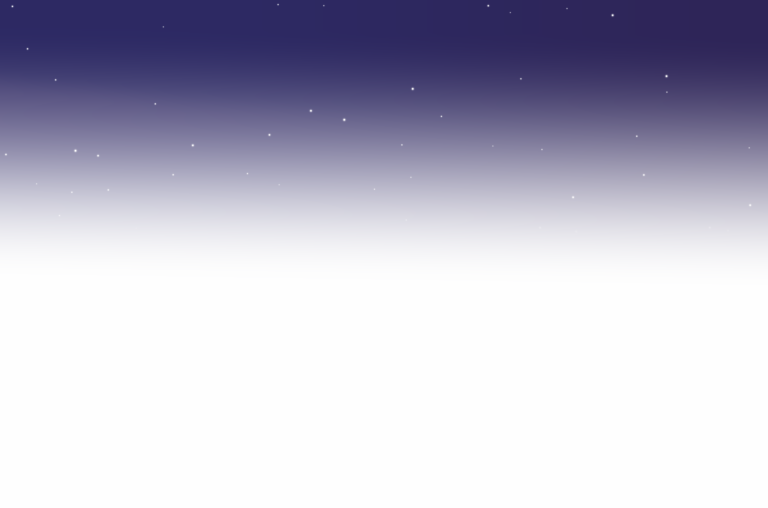
Write a Shadertoy shader that draws this background.

```glsl
// A twilight sky: deep indigo at the top melting into plain white below.
// A smooth vertical fade is tinted by a slanted mauve haze on the left,
// and small stars are scattered through a hashed grid of cells.

#define FADE_START 0.06
#define FADE_END 0.56
#define SIDE_TILT 0.022
#define HAZE_AMOUNT 0.06
#define HAZE_SLOPE 0.16
#define STAR_CELL 0.083
#define STAR_DENSITY 0.42
#define STAR_RADIUS 0.0019
#define STAR_LIMIT 0.47

const vec3 INDIGO_LEFT = vec3(0.175, 0.162, 0.390);
const vec3 INDIGO_RIGHT = vec3(0.180, 0.145, 0.345);
const vec3 MAUVE = vec3(0.52, 0.43, 0.58);
const vec3 PAPER = vec3(0.995);

vec2 hash2(vec2 p) {
    vec3 q = fract(vec3(p.xyx) * vec3(0.1031, 0.1030, 0.0973));
    q += dot(q, q.yzx + 33.33);
    return fract((q.xx + q.yz) * q.zy);
}

// Gradient noise, roughly -0.7 to 0.7
float gradientNoise(vec2 p) {
    vec2 cell = floor(p), f = fract(p);
    vec2 blend = f * f * f * (f * (f * 6.0 - 15.0) + 10.0);
    vec4 corner;
    for (int i = 0; i < 4; i++) {
        vec2 offset = vec2(i & 1, i >> 1);
        vec2 slope = hash2(cell + offset + 71.0) * 2.0 - 1.0;
        corner[i] = dot(slope, f - offset);
    }
    vec2 rows = mix(corner.xz, corner.yw, blend.x);
    return mix(rows.x, rows.y, blend.y);
}

// Sky colour; depth runs from 0 at the top to 1 at the bottom
vec3 skyColor(float x, float depth) {
    vec3 indigo = mix(INDIGO_LEFT, INDIGO_RIGHT, smoothstep(0.2, 1.0, x));
    float tilted = depth + SIDE_TILT * (0.5 - x);
    vec3 sky = mix(indigo, PAPER, smoothstep(FADE_START, FADE_END, tilted));

    // Haze with a soft, slanted upper edge
    float edge = 0.165 + HAZE_SLOPE * x + 0.012 * gradientNoise(vec2(x * 7.0, depth * 12.0));
    float haze = smoothstep(-0.03, 0.02, depth - edge);
    haze *= (1.0 - smoothstep(0.20, 0.40, depth)) * (1.0 - smoothstep(0.1, 0.8, x));
    return mix(sky, MAUVE, haze * HAZE_AMOUNT * 2.0);
}

// One possible star per cell, kept clear of the cell borders
float starLight(vec2 p, float pixel) {
    vec2 cell = floor(p / STAR_CELL);
    vec2 chance = hash2(cell + 19.0);
    vec2 center = (cell + mix(vec2(0.1), vec2(0.9), hash2(cell + 137.0))) * STAR_CELL;
    float brightness = mix(0.35, 1.0, chance.y);
    float radius = max(STAR_RADIUS * mix(0.8, 1.3, chance.y * chance.y), 0.6 * pixel);
    float d = length(p - center) / radius;
    return step(chance.x, STAR_DENSITY) * brightness * exp(-d * d);
}

void mainImage(out vec4 fragColor, in vec2 fragCoord) {
    vec2 uv = fragCoord / iResolution.xy;
    float depth = 1.0 - uv.y;
    float aspect = iResolution.x / iResolution.y;

    vec3 color = skyColor(uv.x, depth);
    float stars = starLight(vec2(uv.x * aspect, depth), 1.0 / iResolution.y);
    stars *= 1.0 - smoothstep(STAR_LIMIT - 0.06, STAR_LIMIT, depth);
    color = mix(color, vec3(1.0), stars);

    fragColor = vec4(color, 1.0);
}
```
